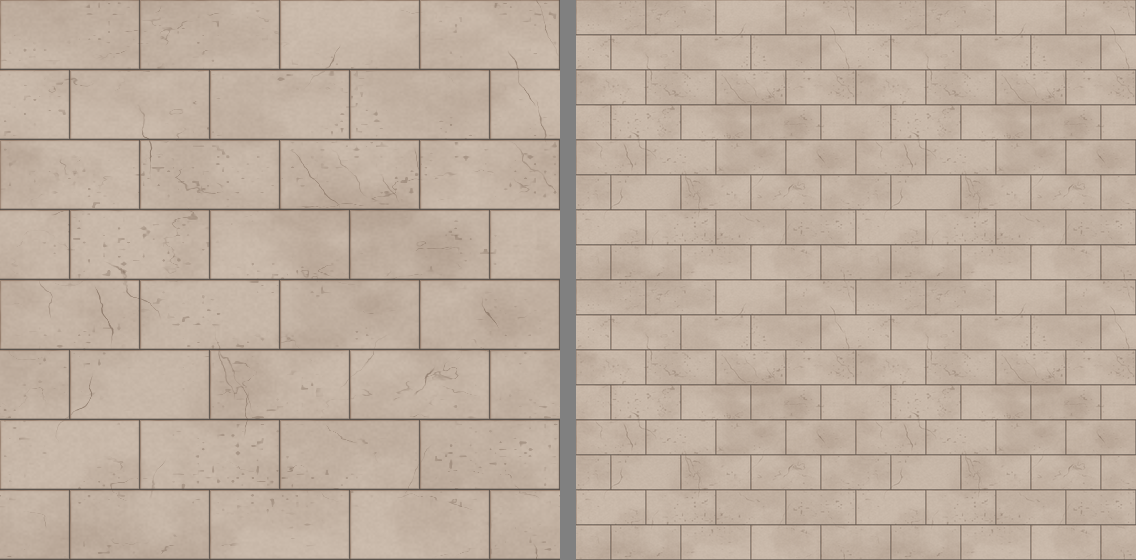
Left, the tile; right, the same tile 2 across and 2 down.
Give the GLSL for this texture, as a Shadertoy shader.

```glsl
// Beige stone tiles in running bond with thin shaded joints, mottling, pits and hairline cracks.

const vec2 TILES = vec2(4.0, 8.0);          // repeats across and down
const vec2 DARK_WIDTH = vec2(0.0021, 0.0024); // shadow line: upright, level joints
const vec2 RIM_WIDTH = vec2(0.0021, 0.0019);  // brown rim beside the shadow
const vec3 STONE_LIGHT = vec3(0.785, 0.722, 0.663);
const vec3 STONE_DARK = vec3(0.705, 0.632, 0.570);
const vec3 CRACK_COLOR = vec3(0.47, 0.39, 0.33);
const vec3 RIM_COLOR = vec3(0.58, 0.48, 0.41);
const vec3 JOINT_COLOR = vec3(0.31, 0.285, 0.265);
const float GRAIN = 0.035;
const float TILE_VARIATION = 0.014;
const int CRACK_COUNT = 22;
const float CRACK_WIDTH = 0.0011;

float hash(vec2 p) {
    return fract(sin(dot(p, vec2(127.1, 311.7))) * 43758.5453);
}

// Value noise over the unit canvas; whole-number cells make it wrap.
float noise(vec2 uv, vec2 cells) {
    vec2 p = uv * cells;
    vec2 i = floor(p);
    vec2 f = fract(p);
    f = f * f * (3.0 - 2.0 * f);
    vec2 a = mod(i, cells);
    vec2 b = mod(i + 1.0, cells);
    vec2 seed = cells * 0.37;
    return mix(mix(hash(a + seed), hash(vec2(b.x, a.y) + seed), f.x),
               mix(hash(vec2(a.x, b.y) + seed), hash(b + seed), f.x), f.y);
}

float fbm(vec2 uv, vec2 cells) {
    float sum = 0.0;
    float weight = 0.5;
    for (int i = 0; i < 5; i++) {
        sum += weight * noise(uv, cells);
        cells *= 2.0;
        weight *= 0.5;
    }
    return sum / 0.96875;
}

// Smooth coverage of the interval lo..hi.
vec2 band(vec2 x, vec2 lo, vec2 hi, float blur) {
    return smoothstep(lo - blur, lo + blur, x) - smoothstep(hi - blur, hi + blur, x);
}

// Scattered, wandering hairlines with faded ends.
float cracks(vec2 uv, float pixel) {
    vec2 wobble = vec2(fbm(uv, vec2(17.0)), fbm(uv, vec2(19.0))) - 0.5;
    float broken = smoothstep(0.25, 0.6, noise(uv, vec2(61.0)));
    float sum = 0.0;
    for (int i = 0; i < CRACK_COUNT; i++) {
        float id = float(i);
        vec2 center = vec2(hash(vec2(id, 3.1)), hash(vec2(id, 7.7)));
        float steep = mix(0.65, 1.45, hash(vec2(id, 11.3)));
        float angle = hash(vec2(id, 5.9)) < 0.7 ? -steep : steep;
        float halfLength = mix(0.025, 0.085, hash(vec2(id, 17.9)));
        vec2 d = fract(uv - center + 0.5) - 0.5 + wobble * 0.045;
        vec2 along = vec2(cos(angle), sin(angle));
        float across = abs(dot(d, vec2(-along.y, along.x)));
        float ends = 1.0 - smoothstep(0.5, 1.0, abs(dot(d, along)) / halfLength);
        float line = 1.0 - smoothstep(0.0, CRACK_WIDTH + 0.5 * pixel, across);
        sum = max(sum, line * ends * mix(0.35, 0.9, hash(vec2(id, 23.3))));
    }
    return sum * mix(0.4, 1.0, broken);
}

void mainImage(out vec4 fragColor, in vec2 fragCoord) {
    vec2 uv = fragCoord / iResolution.xy;
    float pixel = 1.0 / iResolution.y;

    // Tile layout: every even row, from the bottom, is shifted by half a tile.
    vec2 grid = uv * TILES;
    float row = floor(grid.y);
    grid.x += 0.5 * (1.0 - mod(row, 2.0));
    vec2 tile = vec2(mod(floor(grid.x), TILES.x), row);
    vec2 joint = (fract(grid + 0.5) - 0.5) / TILES; // signed distance to joints

    // Cloudy stone with a fine grain.
    float cloud = fbm(uv, vec2(5.0, 7.0));
    float patches = fbm(uv, vec2(9.0, 13.0));
    float stain = 0.45 * smoothstep(0.46, 0.78, cloud)
                + 0.40 * smoothstep(0.40, 0.75, patches);
    vec3 color = mix(STONE_LIGHT, STONE_DARK, stain);
    color += TILE_VARIATION * (hash(tile + 41.0) - 0.5);
    float grain = 0.6 * noise(uv, vec2(256.0)) + 0.4 * noise(uv, vec2(131.0, 173.0));
    color += GRAIN * (grain - 0.5);

    // Faint broken veins, gathered in patches.
    float field = fbm(uv, vec2(8.0, 15.0));
    float vein = 1.0 - smoothstep(0.0, 0.011, abs(field - 0.5));
    vein *= smoothstep(0.46, 0.66, patches) * smoothstep(0.3, 0.65, noise(uv, vec2(47.0, 71.0)));
    color = mix(color, CRACK_COLOR, 0.38 * vein);

    // Small pits and the longer cracks.
    float pits = smoothstep(0.80, 0.94, noise(uv, vec2(113.0, 157.0)));
    pits *= smoothstep(0.42, 0.65, fbm(uv, vec2(11.0, 16.0)));
    color = mix(color, CRACK_COLOR, 0.38 * pits);
    color = mix(color, CRACK_COLOR, 0.75 * cracks(uv, pixel));

    // Worn brown rim right of and below each joint, shadow on the other side.
    vec2 edge = exp(-abs(joint) / 0.0025);
    color = mix(color, RIM_COLOR, 0.22 * max(edge.x, edge.y));
    float blur = 0.6 * pixel;
    vec2 signedJoint = joint * vec2(1.0, -1.0);
    vec2 rim = band(signedJoint, vec2(0.0), RIM_WIDTH, blur);
    vec2 dark = band(signedJoint, -DARK_WIDTH, vec2(0.0), blur);
    float wear = mix(0.5, 0.95, noise(uv, vec2(53.0)));
    color = mix(color, RIM_COLOR, wear * max(rim.x, rim.y));
    color = mix(color, JOINT_COLOR, 0.92 * max(dark.x * 0.88, dark.y));

    fragColor = vec4(clamp(color, 0.0, 1.0), 1.0);
}
```
